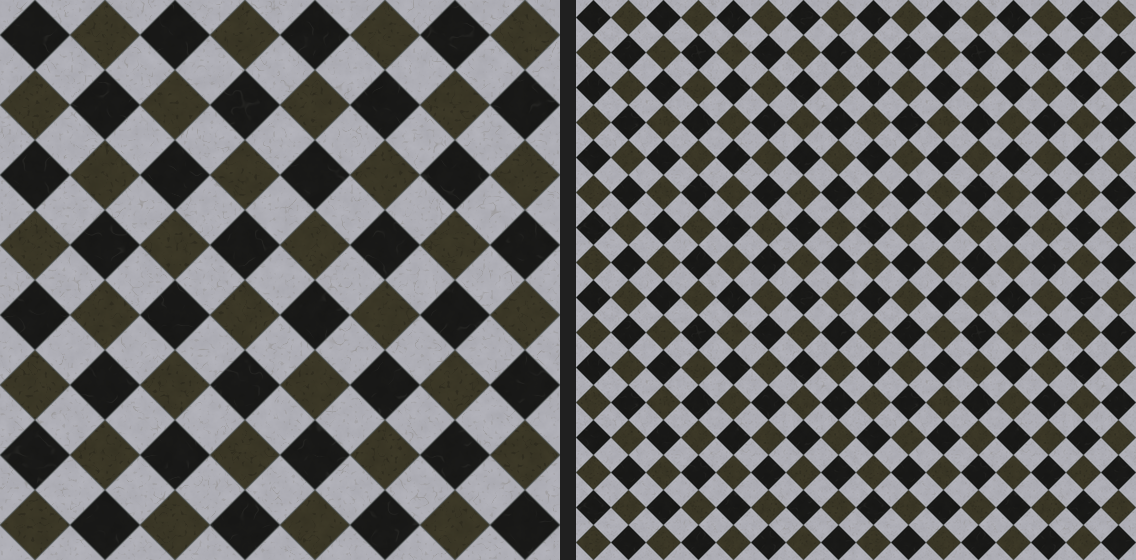
Left: one tile. Right: repeated 2 by 2.
A three.js fragment shader for this pattern:

```glsl
// Diagonal checkerboard of pale stone tiles with alternating black and olive tiles.
varying vec2 vUv;

const float REPEATS = 8.0;
const float JOINT_HALF_WIDTH = 0.007;
const vec3 PALE = vec3(0.685, 0.685, 0.715);
const vec3 PALE_VEIN = vec3(0.57, 0.56, 0.55);
const vec3 BLACK = vec3(0.095, 0.095, 0.09);
const vec3 BLACK_VEIN = vec3(0.16, 0.16, 0.15);
const vec3 OLIVE = vec3(0.228, 0.214, 0.148);
const vec3 OLIVE_FLECK = vec3(0.15, 0.14, 0.10);
const vec3 JOINT = vec3(0.36, 0.385, 0.385);

float hash(vec2 p) {
  vec3 q = fract(vec3(p.xyx) * 0.1031);
  q += dot(q, q.yzx + 33.33);
  return fract((q.x + q.y) * q.z);
}

vec2 gradient(vec2 corner, float period, float seed) {
  float angle = 6.28318 * hash(mod(corner, period) + seed);
  return vec2(cos(angle), sin(angle));
}

// Gradient noise that wraps after a whole number of lattice cells.
float wrappedNoise(vec2 p, float period, float seed) {
  vec2 i = floor(p);
  vec2 f = p - i;
  vec2 w = f * f * f * (f * (f * 6.0 - 15.0) + 10.0);
  vec2 e = vec2(0.0, 1.0);
  float a = dot(gradient(i, period, seed), f);
  float b = dot(gradient(i + e.yx, period, seed), f - e.yx);
  float c = dot(gradient(i + e.xy, period, seed), f - e.xy);
  float d = dot(gradient(i + e.yy, period, seed), f - e.yy);
  return mix(mix(a, b, w.x), mix(c, d, w.x), w.y);
}

// Noise at a whole number of lattice cells per repeat.
float grain(vec2 cells, float frequency, float seed) {
  return wrappedNoise(cells * frequency, REPEATS * frequency, seed);
}

float mottle(vec2 cells, float seed) {
  float sum = 0.0;
  float weight = 0.5;
  float frequency = 4.0;
  for (int octave = 0; octave < 4; octave++) {
    sum += weight * grain(cells, frequency, seed);
    weight *= 0.6;
    frequency *= 2.0;
  }
  return sum;
}

// Thin broken cracks along the zero line of warped noise.
float veins(vec2 cells, float frequency, float width, float seed) {
  vec2 warp = vec2(grain(cells, 8.0, seed + 5.0), grain(cells, 8.0, seed + 11.0));
  float ridge = abs(grain(cells + 0.06 * warp, frequency, seed + 17.0));
  float presence = smoothstep(-0.05, 0.35, grain(cells, 5.0, seed + 23.0));
  return presence * (1.0 - smoothstep(0.0, width, ridge));
}

float tileSeed(vec2 tile) {
  return floor(200.0 * hash(mod(tile, REPEATS) + 3.0));
}

vec3 paleTile(vec2 cells, float seed) {
  vec3 color = PALE * (1.0 + 0.07 * mottle(cells, seed));
  color = mix(color, PALE_VEIN, 0.55 * veins(cells, 5.0, 0.05, seed));
  float fleck = smoothstep(0.22, 0.5, grain(cells, 18.0, seed + 31.0));
  return mix(color, PALE_VEIN, 0.35 * fleck);
}

vec3 blackTile(vec2 cells, float seed) {
  vec3 color = BLACK * (1.0 + 0.18 * mottle(cells, seed));
  return mix(color, BLACK_VEIN, 0.65 * veins(cells, 3.0, 0.06, seed));
}

vec3 oliveTile(vec2 cells, float seed) {
  vec3 color = OLIVE * (1.0 + 0.14 * mottle(cells, seed));
  float fleck = smoothstep(0.22, 0.5, grain(cells, 16.0, seed + 31.0));
  color = mix(color, OLIVE_FLECK, 0.5 * fleck);
  return mix(color, OLIVE_FLECK, 0.35 * veins(cells, 6.0, 0.05, seed));
}

void main() {
  vec2 cells = vUv * REPEATS;
  float pixel = max(fwidth(cells.x), 0.0001);

  // Dark diamonds sit in the cells, pale ones on the cell corners.
  vec2 darkId = floor(cells);
  vec2 paleId = floor(cells + 0.5);
  vec2 fromCenter = abs(cells - darkId - 0.5);
  float inside = (0.5 - fromCenter.x - fromCenter.y) * 0.70711;

  // Stone surfaces
  float darkSeed = tileSeed(darkId);
  bool isBlack = mod(darkId.x + darkId.y, 2.0) > 0.5;
  vec3 dark = isBlack ? blackTile(cells, darkSeed) : oliveTile(cells, darkSeed);
  vec3 pale = paleTile(cells, tileSeed(paleId + 40.5));
  vec3 color = mix(pale, dark, clamp(0.5 + inside / pixel, 0.0, 1.0));

  // Narrow joint between tiles
  float joint = clamp(0.5 + (JOINT_HALF_WIDTH - abs(inside)) / pixel, 0.0, 1.0);
  joint = min(joint, 2.0 * JOINT_HALF_WIDTH / pixel);
  gl_FragColor = vec4(mix(color, JOINT, joint), 1.0);
}
```
